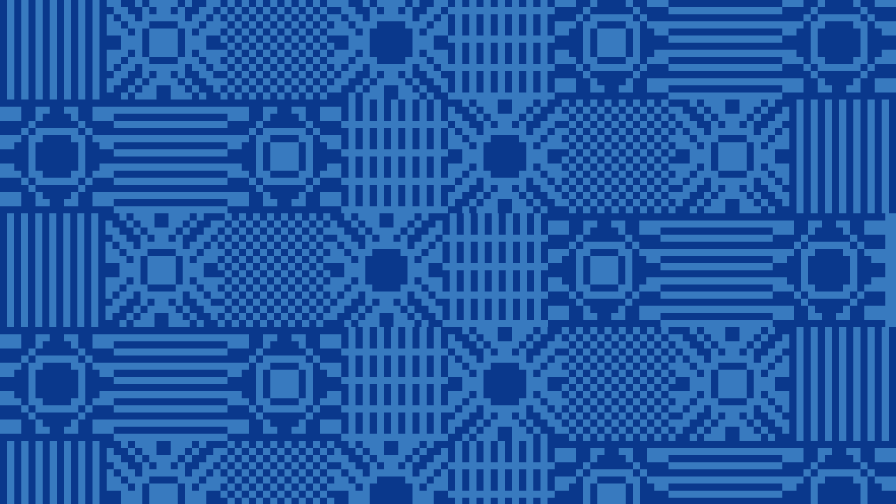
Reproduce this pattern procedurally as a WebGL 1 fragment shader.

```glsl
precision highp float;
// Two-tone woven patchwork: bands of eight motifs on a coarse stitch grid,
// with every second band mirrored. Motifs are integer-cell rules folded
// about the tile centre; supersampling smooths the stitch edges.

uniform vec2 u_resolution;

const vec3 LIGHT_BLUE = vec3(0.22, 0.48, 0.75);
const vec3 DARK_BLUE = vec3(0.04, 0.22, 0.55);
const float STITCHES = 126.0;     // stitches across the canvas
const float TILE = 16.0;          // stitches in a square motif
const float NARROW = 15.0;        // width of the striped and barred motifs
const float TOP_CROP = 2.0;       // stitches hidden above the top edge
const float TIGHT_BAND = 2.0;     // band knitted slightly narrower
const float TIGHT_SCALE = 0.988;
const int SAMPLES = 4;

// 1 when lo <= v <= hi, for whole-number v.
float within(float v, float lo, float hi) {
  return step(lo - 0.5, v) * step(v, hi + 0.5);
}

// 1 on even whole numbers.
float even(float v) {
  return 1.0 - step(0.5, mod(v, 2.0));
}

// Mirror a tile cell into its lower quadrant, 0..7 on each axis.
vec2 fold(vec2 cell) {
  return min(cell, TILE - 1.0 - cell);
}

// Six-stitch block with clipped corners, optionally hollow.
float core(vec2 q, float hollow) {
  float lo = min(q.x, q.y);
  float block = within(lo, 5.0, 7.0) * step(10.5, q.x + q.y);
  return block * (1.0 - hollow * step(5.5, lo));
}

// Diagonal rays and four edge studs around a core.
float starburst(vec2 cell, float hollow) {
  vec2 q = fold(cell);
  float lo = min(q.x, q.y);
  float hi = max(q.x, q.y);
  float d = q.x - q.y;
  float mainRay = within(d, 0.0, 1.0) * within(hi, 0.0, 4.0);
  float sideRay = within(abs(d), 3.0, 3.0) * within(lo, 0.0, 3.0);
  float stud = within(lo, 0.0, 1.0) * within(hi, 7.0, 7.0);
  return max(max(mainRay, sideRay), max(stud, core(q, hollow)));
}

// Dark cross with a pale ring, pale corners and notched arms.
float ringedCross(vec2 cell, float hollow) {
  vec2 q = fold(cell);
  float lo = min(q.x, q.y);
  float hi = max(q.x, q.y);
  float ring = within(lo, 4.0, 4.0) * within(hi, 5.0, 7.0);
  float clip = within(lo, 5.0, 5.0) * within(hi, 5.0, 5.0);
  float link = within(lo, 3.0, 3.0) * within(hi, 4.0, 4.0);
  float corner = within(q.x, 0.0, 2.0) * within(q.y, 1.0, 2.0);
  float notch = within(lo, 0.0, 2.0) * within(hi, 5.0, 6.0 - step(1.5, lo));
  notch *= step(0.5, q.y);
  float pale = max(max(ring, clip), max(link, max(corner, notch)));
  float centre = hollow * step(5.5, lo);
  return 1.0 - max(pale, centre);
}

// Upright bars cut into four lengths.
float barGrid(vec2 cell) {
  return even(cell.x) * step(mod(cell.y, 4.0), 2.5);
}

// Motif order along an unmirrored band.
float motif(float index, vec2 cell) {
  if (index < 0.5) return even(cell.x);
  if (index < 1.5) return starburst(cell, 1.0);
  if (index < 2.5) return even(cell.x + cell.y);
  if (index < 3.5) return starburst(cell, 0.0);
  if (index < 4.5) return barGrid(cell);
  if (index < 5.5) return ringedCross(cell, 1.0);
  if (index < 6.5) return even(cell.y);
  return ringedCross(cell, 0.0);
}

// Dark-thread coverage at p, in stitches from the top left.
float weave(vec2 p) {
  float band = floor(p.y / TILE);
  float tight = within(band, TIGHT_BAND, TIGHT_BAND);
  float x = p.x / mix(1.0, TIGHT_SCALE, tight);
  if (x >= STITCHES) return 0.0;
  if (even(band) < 0.5) x = STITCHES - x;

  // Two runs of one narrow tile followed by three square tiles.
  float halfWidth = NARROW + 3.0 * TILE;
  float run = floor(x / halfWidth);
  float along = x - run * halfWidth;
  float slot = max(0.0, 1.0 + floor((along - NARROW) / TILE));
  float start = slot < 0.5 ? 0.0 : NARROW + (slot - 1.0) * TILE;
  vec2 cell = floor(vec2(along - start, mod(p.y, TILE)));
  return motif(run * 4.0 + slot, cell);
}

void main() {
  float dark = 0.0;
  for (int j = 0; j < SAMPLES; j++) {
    for (int i = 0; i < SAMPLES; i++) {
      vec2 offset = (vec2(float(i), float(j)) + 0.5) / float(SAMPLES) - 0.5;
      vec2 pixel = gl_FragCoord.xy + offset;
      vec2 p = vec2(pixel.x, u_resolution.y - pixel.y);
      p *= STITCHES / u_resolution.x;
      dark += weave(p + vec2(0.0, TOP_CROP));
    }
  }
  dark /= float(SAMPLES * SAMPLES);
  gl_FragColor = vec4(mix(LIGHT_BLUE, DARK_BLUE, dark), 1.0);
}
```
